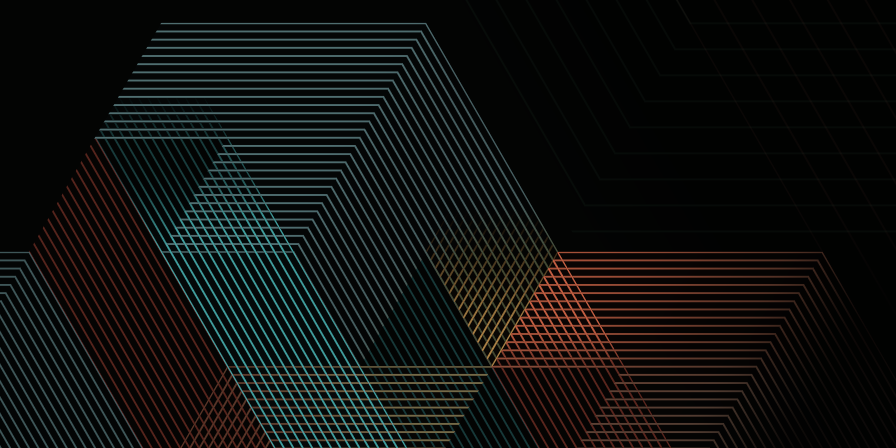
Give the GLSL for this background, as a Shadertoy shader.

```glsl
// Nested hexagonal line bands in teal, red and gold on a near-black ground.

#define ROW 0.2555                  // height of one lattice row
#define ORIGIN vec2(0.9505, 0.948)  // outer corner of the main chevron
#define LINES 14.0                  // lines per lattice row
#define HALF_WIDTH 0.0021           // half thickness of a line
#define FILL 0.055                  // tint between the lines
#define BACKGROUND vec3(0.011, 0.015, 0.012)
#define STEEL vec3(0.31, 0.43, 0.44)
#define TEAL vec3(0.25, 0.61, 0.61)
#define RED vec3(0.33, 0.14, 0.11)
#define ORANGE vec3(0.76, 0.37, 0.26)
#define GOLD vec3(0.66, 0.50, 0.27)

// Antialiased parallel lines at multiples of 1 / count
float stripes(float v, float count) {
    float dist = abs(fract(v * count + 0.5) - 0.5) / count * ROW;
    return clamp((HALF_WIDTH - dist) * iResolution.y + 0.5, 0.0, 1.0);
}

// Soft-edged interval that keeps its boundary lines
float inside(float v, float lo, float hi) {
    return clamp(min(v - lo, hi - v) * ROW * iResolution.y + 1.0, 0.0, 1.0);
}

// Lines with a faint tint of the same colour between them
float hatch(float v) {
    return mix(FILL, 1.0, stripes(v, LINES));
}

// Bent band: horizontal lines turn down along a diagonal, ends stepped
float chevron(float h, float a) {
    float depth = min(h, -a);
    float reach = depth < 1.01 ? 2.0 : 1.0;
    return hatch(depth) * inside(depth, 0.0, 2.0) * inside(h + a, -reach, reach);
}

void mainImage(out vec4 fragColor, in vec2 fragCoord) {
    vec2 uv = fragCoord / iResolution.y;
    vec2 q = vec2(uv.x - ORIGIN.x, ORIGIN.y - uv.y) / ROW;

    // Lattice axes: rows, falling diagonals, rising diagonals
    float h = q.y;
    float a = dot(q, vec2(0.866, -0.5));
    float b = a + h;
    vec3 color = BACKGROUND * mix(1.0, 0.45, smoothstep(0.0, 1.5, a));

    // Sparse ghost lines in the upper right
    float ghost = stripes(max(h, 2.0 - a), 4.4) * inside(a, 0.2, 9.0) * inside(h, -1.0, 2.0);
    color += ghost * vec3(0.018, 0.032, 0.024);
    float ghostRed = stripes(a, 3.5) * inside(a, 2.0, 5.0) * (1.0 - smoothstep(1.2, 3.0, h));
    color += ghostRed * vec3(0.035, 0.02, 0.016);

    // Main chevron, turning olive toward its lower right end
    vec3 steel = mix(STEEL, vec3(0.27, 0.36, 0.37), smoothstep(-0.3, 0.6, b));
    steel = mix(steel, vec3(0.26, 0.28, 0.19), smoothstep(1.4, 2.2, h) * smoothstep(0.8, 1.4, b));
    color = max(color, chevron(h, a) * steel);

    // Left chevron
    color = max(color, chevron(h - 2.0, a + 4.0) * STEEL * 0.78);

    // Right chevron, fading from orange to dark brown
    float rightFade = smoothstep(2.0, 4.3, b);
    vec3 ember = mix(ORANGE * 0.85, vec3(0.27, 0.17, 0.13), rightFade);
    ember = mix(ember, vec3(0.31, 0.25, 0.21), 0.7 * smoothstep(2.7, 3.3, h));
    ember *= mix(1.0, 0.16, smoothstep(3.7, 4.7, b));
    color = max(color, chevron(h - 2.0, a - 2.0) * ember);

    // Dark red band on the left
    float redBand = hatch(a) * inside(a, -4.0, -3.0) * inside(b, -2.0, 9.0);
    color = max(color, redBand * RED);

    // Lower block: rising lines bend into horizontals
    float blockDepth = min(h - 3.0, b);
    float block = hatch(blockDepth) * inside(blockDepth, 0.0, 9.0)
                * inside(a, -4.0, 9.0) * inside(b, -9.0, 2.0);
    vec3 blockColor = mix(vec3(0.34, 0.20, 0.15), vec3(0.45, 0.41, 0.28),
                          smoothstep(-3.3, -1.7, a));
    color = max(color, block * blockColor);

    // Bright teal band, fading in from above
    float tealBand = hatch(a) * inside(a, -3.0, -2.0) * inside(b, -2.0, 9.0);
    float tealLight = 0.38 * smoothstep(0.5, 1.1, h) + 0.62 * smoothstep(1.25, 2.1, h);
    tealLight *= mix(1.0, 1.35, inside(b, -1.0, 9.0) * (1.0 - smoothstep(1.6, 2.1, h)));
    color = max(color, tealBand * tealLight * TEAL);

    // Dim teal band in the lower middle
    float dimBand = hatch(a) * inside(a, -2.0, -1.0) * inside(b, 1.0, 9.0);
    color = max(color, dimBand * TEAL * 0.36);

    // Gold rising lines, strongest at the lower tip
    float goldBand = hatch(b) * inside(b, 1.0, 2.0) * inside(a, -1.0, 0.0);
    color = max(color, goldBand * GOLD * smoothstep(1.5, 2.8, h));

    // Orange falling lines, dim below the triangle
    float orangeBand = hatch(a) * inside(a, -1.0, 0.0) * inside(b, 2.0, 9.0);
    vec3 orangeColor = mix(ORANGE, RED * 1.05, smoothstep(2.6, 3.1, h));
    color = max(color, orangeBand * orangeColor);

    fragColor = vec4(color, 1.0);
}
```
